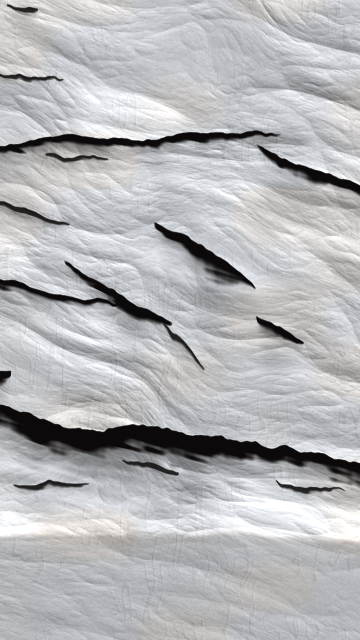
Give the GLSL for this texture, as a Shadertoy shader.

```glsl
const float BASE_TONE = 0.755;
const float RELIEF_GAIN = 0.0036;
const float RELIEF_STEP = 0.002;
const float EDGE = 0.0014;
const float PLAIN_TOP = 0.155;
const float MINOR_WIDTH = 0.006;
const vec2 LIGHT = vec2(0.35, 0.94);
const vec2 LOBE_SCALE = vec2(5.0, 12.0);
const vec3 SHADOW = vec3(0.045, 0.036, 0.036);
const vec3 COOL = vec3(0.985, 1.0, 1.022);
const vec3 WARM = vec3(1.025, 1.0, 0.98);

// Fissures as start.xy, end.xy in units of canvas height
const vec4 DEEP[8] = vec4[8](
    vec4(-0.30, 0.390, 0.75, 0.258), vec4(-0.20, 0.780, 0.44, 0.784),
    vec4(0.40, 0.780, 0.66, 0.670), vec4(0.24, 0.660, 0.40, 0.558),
    vec4(-0.12, 0.585, 0.19, 0.535), vec4(0.10, 0.592, 0.27, 0.502),
    vec4(0.40, 0.508, 0.475, 0.470), vec4(-0.05, 0.435, 0.018, 0.428));
const float DEEP_WIDTH[8] = float[8](0.029, 0.012, 0.017, 0.017, 0.014, 0.014, 0.014, 0.015);
const vec4 MINOR[8] = vec4[8](
    vec4(0.07, 0.757, 0.17, 0.748), vec4(0.02, 0.250, 0.14, 0.256),
    vec4(0.19, 0.274, 0.28, 0.262), vec4(0.43, 0.238, 0.54, 0.224),
    vec4(-0.03, 0.905, 0.10, 0.870), vec4(-0.03, 0.692, 0.11, 0.658),
    vec4(0.25, 0.505, 0.32, 0.425), vec4(0.01, 0.998, 0.06, 0.980));

float hash(vec2 p) {
    vec3 q = fract(p.xyx * 0.1031);
    q += dot(q, q.yzx + 33.33);
    return fract((q.x + q.y) * q.z);
}

float noise(vec2 p) {
    vec2 cell = floor(p), f = fract(p);
    f = f * f * f * (f * (f * 6.0 - 15.0) + 10.0);
    return mix(mix(hash(cell), hash(cell + vec2(1, 0)), f.x),
               mix(hash(cell + vec2(0, 1)), hash(cell + vec2(1, 1)), f.x), f.y);
}

mat2 rotation(float a) {
    return mat2(cos(a), -sin(a), sin(a), cos(a));
}

// Rounded lobes divided by sharp creases
float terrain(vec2 p) {
    p += 0.07 * (vec2(noise(p * 6.0 + 3.0), noise(p * 6.0 + 41.0)) - 0.5);
    vec2 q = rotation(-0.3) * p * LOBE_SCALE + 50.0;
    float height = 0.0, amplitude = 1.0;
    for (int i = 0; i < 6; i++) {
        height += amplitude * abs(2.0 * noise(q) - 1.0);
        q = rotation(0.35) * q * 2.07 + 17.0;
        amplitude *= 0.44;
    }
    return height;
}

// Thin, nearly upright wrinkles gathered in patches
float wrinkles(vec2 p) {
    vec2 q = p + 0.02 * noise(p * 25.0);
    float line = 1.0 - smoothstep(0.0, 0.1, abs(noise(q * vec2(85, 26) + 9.0) - 0.5));
    return line * smoothstep(0.45, 0.7, noise(p * vec2(14, 17) + 80.0));
}

// x: black core, y: streaked slope below, z: lit rim above
vec3 fissure(vec2 p, vec4 ends, float width, float seed) {
    vec2 span = ends.zw - ends.xy;
    float s = (p.x - ends.x) / span.x;
    if (s <= 0.0 || s >= 1.0) return vec3(0);
    float taper = sqrt(4.0 * s * (1.0 - s));
    float wobble = 0.026 * (noise(vec2(p.x * 9.0, seed)) - 0.5)
                 + 0.009 * (noise(vec2(p.x * 38.0, seed + 5.0)) - 0.5)
                 + 0.003 * (noise(vec2(p.x * 130.0, seed + 9.0)) - 0.5);
    float depth = (ends.y + span.y * s + wobble - p.y) * normalize(span).x;
    float below = smoothstep(-EDGE, EDGE, depth);
    float w = width * taper * (0.55 + 0.9 * noise(vec2(p.x * 15.0, seed + 13.0))) + 0.0002;
    float streak = noise(rotation(-0.3) * p * vec2(28, 150) + seed);
    float ragged = depth + w * 0.9 * (streak - 0.5);
    float core = below * (1.0 - smoothstep(0.7 * w, 1.3 * w + EDGE, ragged));
    float slope = below * exp(-max(depth, 0.0) / (1.9 * w)) * (0.25 + streak) * taper;
    float rim = (1.0 - below) * exp(min(depth, 0.0) / 0.022) * taper;
    return vec3(core * smoothstep(0.0, 0.35, taper), slope, rim);
}

void mainImage(out vec4 fragColor, in vec2 fragCoord) {
    vec2 p = fragCoord / iResolution.y;

    // Relief lit from the top
    float relief = (terrain(p) - terrain(p + LIGHT * RELIEF_STEP)) / RELIEF_STEP;
    float border = PLAIN_TOP + 0.022 * (noise(vec2(p.x * 11.0, 2.0)) - 0.5);
    float plain = 1.0 - smoothstep(-0.008, 0.008, p.y - border);
    float tone = BASE_TONE - 0.035 * plain;
    tone += relief * RELIEF_GAIN * mix(1.0, 0.45, plain);

    // Broad pale patches, the white band and the pale top
    vec2 along = rotation(-0.25) * p;
    float pale = smoothstep(0.56, 0.85, noise(along * vec2(6, 22) + 30.0));
    float ragged = 0.05 * (noise(along * vec2(9, 40)) - 0.5);
    float bandY = p.y - border + ragged * (1.0 - plain);
    float band = smoothstep(-0.004, 0.012, bandY) * (1.0 - smoothstep(0.035, 0.085, bandY));
    float crest = smoothstep(0.955, 1.0, p.y + ragged);
    tone += (0.12 * pale + 0.07 * crest) * (1.0 - plain) + 0.16 * band;

    // Wrinkles and grain
    float emboss = wrinkles(p) - wrinkles(p + LIGHT.yx * 0.003);
    tone += 0.05 * emboss - 0.025 * wrinkles(p);
    tone += 0.035 * (noise(p * 420.0) - 0.5);

    // Fissures
    vec3 cut = vec3(0);
    for (int i = 0; i < 8; i++) {
        float seed = float(i) * 7.3 + 1.0;
        cut = max(cut, fissure(p, DEEP[i], DEEP_WIDTH[i], seed));
        cut = max(cut, vec3(0.85, 0.8, 0.6) * fissure(p, MINOR[i], MINOR_WIDTH, seed + 90.0));
    }
    tone += 0.06 * cut.z;
    tone *= 1.0 - 0.6 * clamp(cut.y, 0.0, 1.0);

    // Warm sunlit dust over cool stone
    float dust = smoothstep(0.35, 0.75, noise(p * vec2(7, 12) + 60.0));
    float seam = exp(-abs(p.y - border) / 0.012);
    vec3 color = tone * mix(COOL, WARM, clamp(0.75 * dust + 0.5 * seam, 0.0, 1.0));
    color = mix(color, SHADOW, clamp(cut.x, 0.0, 1.0));
    fragColor = vec4(clamp(color, 0.0, 1.0), 1.0);
}
```
